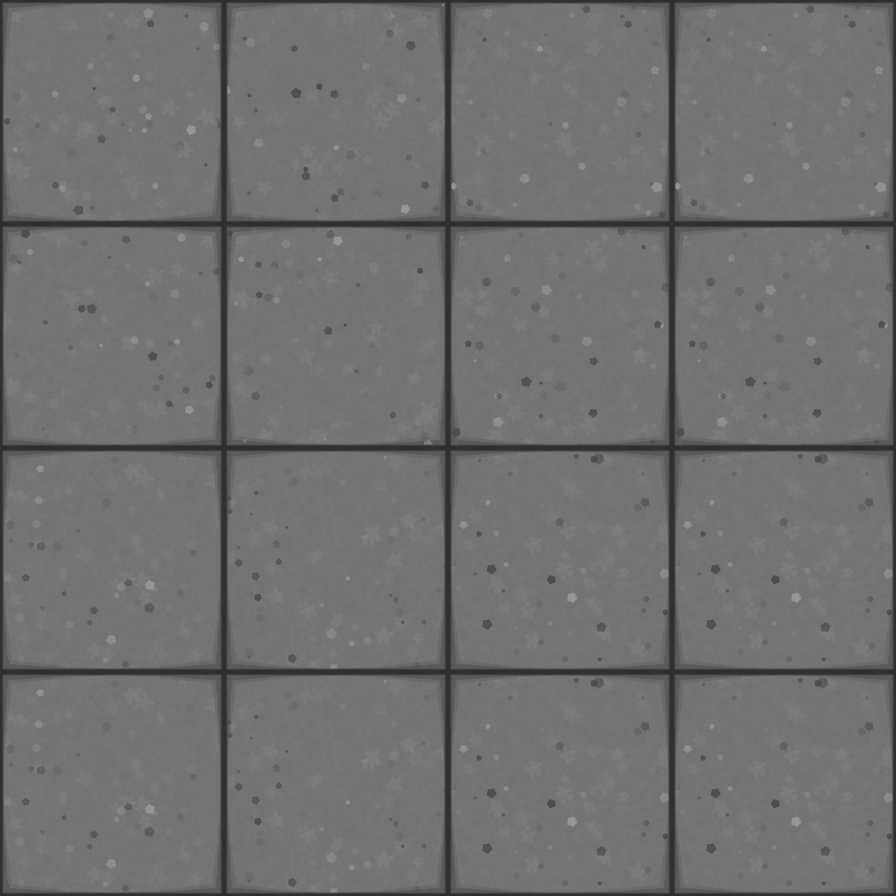
Give the GLSL for this texture, as a Shadertoy shader.

```glsl
const float TILES = 4.0;             // repeats across and down
const int SPOTS = 46;                // chips per tile
const int BLOTCHES = 44;             // faint clumps per tile
const float GROUT_HALF = 0.0105;     // widths in units of one tile
const float RIM_HALF = 0.0155;
const vec2 OUTER_BEVEL = vec2(0.012, 0.041);  // inset at edge middle, at corner
const vec2 INNER_BEVEL = vec2(0.016, 0.062);
const float BEVEL_CURVE = 1.6;
const vec2 SPOT_RADIUS = vec2(0.007, 0.026);
const vec2 BLOTCH_RADIUS = vec2(0.020, 0.044);
const float GRAIN_CELLS = 72.0;
const float GRAIN_AMOUNT = 0.026;
const vec3 STONE = vec3(0.455);
const vec3 CLUMP = vec3(0.495);
const vec3 BEVEL_LIGHT = vec3(0.42);
const vec3 BEVEL_DARK = vec3(0.355);
const vec3 RIM = vec3(0.28);
const vec3 GROUT = vec3(0.19);
const vec3 CHIP_DARK = vec3(0.29);
const vec3 CHIP_LIGHT = vec3(0.60);
const float TAU = 6.2831853;

vec3 hash3(vec3 p) {
    p = fract(p * vec3(0.1031, 0.1030, 0.0973));
    p += dot(p, p.yxz + 33.33);
    return fract((p.xxy + p.yxx) * p.zyx);
}

float valueNoise(vec2 p, float seed) {
    vec2 i = floor(p), f = fract(p);
    f = f * f * (3.0 - 2.0 * f);
    float a = hash3(vec3(i, seed)).x;
    float b = hash3(vec3(i + vec2(1, 0), seed)).x;
    float c = hash3(vec3(i + vec2(0, 1), seed)).x;
    float d = hash3(vec3(i + vec2(1, 1), seed)).x;
    return mix(mix(a, b, f.x), mix(c, d, f.x), f.y);
}

// Coverage of the region where the signed distance is negative
float fill(float dist, float aa) {
    return 1.0 - smoothstep(-0.5 * aa, 0.5 * aa, dist);
}

float pentagon(vec2 p, float radius, float turn) {
    float sector = TAU / 5.0;
    float a = mod(atan(p.y, p.x) + turn, sector) - 0.5 * sector;
    return length(p) * cos(a) - radius * cos(0.5 * sector);
}

// Distance outside a face whose edges bow in toward the corners
float bowedFace(vec2 p, vec2 inset) {
    vec2 bow = pow(abs(2.0 * p.yx), vec2(BEVEL_CURVE));
    vec2 depth = 0.5 - abs(p) - mix(inset.xx, inset.yy, bow);
    return -min(depth.x, depth.y);
}

vec3 addBlotches(vec3 color, vec2 p, float seed, float aa) {
    for (int i = 0; i < BLOTCHES; i++) {
        vec3 place = hash3(vec3(float(i), seed, 11.0));
        vec3 form = hash3(vec3(float(i), seed, 47.0));
        vec2 q = p - place.xy + 0.5;
        float radius = mix(BLOTCH_RADIUS.x, BLOTCH_RADIUS.y, place.z);
        if (length(q) > 1.4 * radius) continue;
        float a = atan(q.y, q.x) + TAU * form.x;
        float lobes = 0.78 + 0.22 * cos(5.0 * a) + 0.14 * cos(8.0 * a + TAU * form.z);
        float cover = fill(length(q) - radius * lobes, 2.0 * aa);
        color = mix(color, CLUMP, cover * mix(0.25, 0.75, form.y));
    }
    return color;
}

vec3 addSpots(vec3 color, vec2 p, float seed, float aa) {
    for (int i = 0; i < SPOTS; i++) {
        vec3 place = hash3(vec3(float(i), seed, 83.0));
        vec3 form = hash3(vec3(float(i), seed, 131.0));
        vec2 q = p - place.xy + 0.5;
        float radius = mix(SPOT_RADIUS.x, SPOT_RADIUS.y, place.z);
        float cover = fill(pentagon(q, radius, TAU * form.z), aa);
        vec3 chip = form.x < 0.55 ? CHIP_DARK : CHIP_LIGHT;
        color = mix(color, chip, cover * mix(0.12, 0.95, form.y * form.y));
    }
    return color;
}

void mainImage(out vec4 fragColor, in vec2 fragCoord) {
    vec2 grid = fragCoord / iResolution.xy * TILES;
    vec2 p = fract(grid) - 0.5;
    float aa = 1.5 * TILES / min(iResolution.x, iResolution.y);

    // The last two columns and the lowest two rows share their wear
    vec2 cell = mod(floor(grid), TILES);
    vec2 kind = vec2(min(cell.x, TILES - 2.0), max(cell.y, 1.0));
    float seed = 7.0 + kind.x * 5.0 + kind.y * 29.0;

    // Stone face
    vec3 color = addBlotches(STONE, p, seed, aa);

    // Bevel steps and chips
    color = mix(color, BEVEL_LIGHT, 1.0 - fill(bowedFace(p, INNER_BEVEL), aa));
    color = mix(color, BEVEL_DARK, 1.0 - fill(bowedFace(p, OUTER_BEVEL), aa));
    color = addSpots(color, p, seed, aa);

    // Fine grain at two scales
    vec2 g = (p + 0.5) * GRAIN_CELLS;
    float grain = 0.6 * valueNoise(g, seed) + 0.4 * valueNoise(g * 0.4, seed + 3.0);
    color += GRAIN_AMOUNT * (grain - 0.5);

    // Grout on the cell borders, shared by neighbours
    float edge = 0.5 - max(abs(p.x), abs(p.y));
    color = mix(color, RIM, fill(edge - RIM_HALF, aa));
    color = mix(color, GROUT, fill(edge - GROUT_HALF, aa));
    fragColor = vec4(color, 1.0);
}
```
